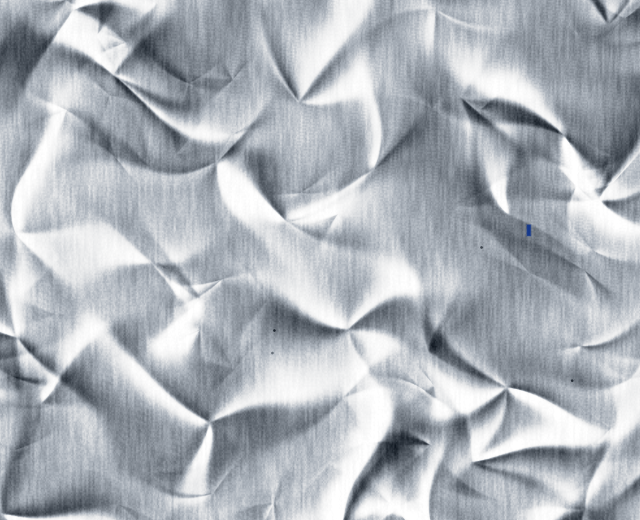
A WebGL 1 fragment shader for this texture:

```glsl
precision highp float;
// Crumpled aluminium foil: pinched creases, soft facets and fine vertical brushing.

uniform vec2 u_resolution;

vec2 hash2(vec2 p) {
  return fract(sin(vec2(dot(p, vec2(127.1, 311.7)), dot(p, vec2(269.5, 183.3)))) * 43758.5);
}

float valueNoise(vec2 p) {
  vec2 i = floor(p), f = fract(p);
  f = f * f * (3.0 - 2.0 * f);
  return mix(mix(hash2(i).x, hash2(i + vec2(1, 0)).x, f.x),
             mix(hash2(i + vec2(0, 1)).x, hash2(i + vec2(1, 1)).x, f.x), f.y);
}

// Soft dents: layered sines, each layer turned and bent by the last
float dents(vec2 p) {
  float sum = 0.0, amp = 1.0;
  for (int i = 0; i < 5; i++) {
    p = mat2(0.8, 0.6, -0.6, 0.8) * p * 1.6 + 1.7;
    p += 0.6 * sin(p.yx * 0.9 + float(i));
    sum += amp * sin(p.x) * cos(p.y * 0.8);
    amp *= 0.68;
  }
  return sum;
}

// One fold leaving a pinch point: lit on one side, shaded on the other, widening as it fades
float fold(vec2 d, vec2 seed) {
  vec2 a = hash2(seed), b = hash2(seed + 41.3), c = hash2(seed + 87.9);
  float angle = 6.2832 * a.x;
  angle -= 0.15 * sin(2.0 * angle + 0.5);  // lean towards level and falling folds
  vec2 dir = vec2(cos(angle), sin(angle));
  float along = dot(d, dir);
  float across = dot(d, vec2(-dir.y, dir.x)) * (c.x < 0.5 ? -1.0 : 1.0);
  float x = across / (0.04 + (0.14 + 0.34 * a.y) * max(along, 0.0));
  float light = smoothstep(-0.2, 0.3, x) * exp(-0.8 * x * x) * (0.1 + 0.8 * b.x * b.x);
  float shade = (1.0 - smoothstep(-0.35, 0.15, x)) * exp(-0.9 * x * x) * (0.1 + 0.62 * b.y * b.y);
  float fade = smoothstep(-0.03, 0.08, along) * exp(-along * along / (0.22 + 1.1 * c.y));
  return (light - shade) * fade;
}

// Cellular foil: tilted facets blended between cells, with folds around each cell point
float crumple(vec2 p) {
  vec2 home = floor(p);
  float folds = 0.0, facets = 0.0, total = 0.0;
  for (int j = -2; j <= 2; j++) {
    for (int i = -2; i <= 2; i++) {
      vec2 cell = home + vec2(i, j);
      vec2 d = p - cell - hash2(cell);
      vec2 tilt = hash2(cell + 17.0) - 0.5;
      float r = length(d);
      float weight = exp(-7.0 * r * r);
      facets += weight * (0.22 * tilt.x + 0.3 * dot(d, tilt.yx));
      total += weight;
      float strength = (0.45 + 0.75 * hash2(cell + 5.0).y) * (1.0 - smoothstep(1.3, 1.95, r));
      for (int k = 0; k < 4; k++) {
        folds += strength * fold(d, cell * 1.7 + float(k) * 9.1);
      }
    }
  }
  return folds + facets / total;
}

void main() {
  vec2 p = gl_FragCoord.xy / u_resolution.y;

  // Bend the sheet so folds curve
  vec2 q = p * 4.3 + vec2(4.0, 7.0);
  q += 0.13 * sin(q.yx * 2.1 + vec2(0.4, 2.0)) + 0.06 * sin(q.yx * 5.3 + vec2(1.0, 4.0));

  // Large folds, small crumples gathered in patches, and dents
  float patches = smoothstep(0.3, 0.75, valueNoise(p * 5.0 + 9.0));
  float tone = 0.675 + 0.9 * crumple(q);
  tone += 0.4 * patches * crumple(q * 1.9 + 31.0);
  tone += 0.055 * dents(p * vec2(3.6, 4.4));

  // Roll off the deepest shadows and the brightest glare
  tone = tone < 0.45 ? 0.07 + 0.38 * exp((tone - 0.45) / 0.38) : tone;
  tone = tone > 0.88 ? 0.88 + 0.12 * (1.0 - exp((0.88 - tone) / 0.12)) : tone;

  // Vertical brushing and scanner grain, weaker on glare
  float brush = valueNoise(p * vec2(250.0, 30.0)) + 0.4 * valueNoise(p * vec2(85.0, 8.0)) - 0.7;
  float grain = valueNoise(p * vec2(400.0, 330.0)) - 0.5;
  tone += (0.12 * brush + 0.09 * grain) * (1.0 - 0.75 * smoothstep(0.78, 0.97, tone));

  // Sparse dark specks
  vec2 speckCell = floor(p * 24.0);
  vec2 speck = fract(p * 24.0) - 0.2 - 0.6 * hash2(speckCell + 3.0);
  tone -= 0.35 * step(0.992, hash2(speckCell).x) * (1.0 - smoothstep(0.03, 0.09, length(speck)));

  // Cool steel tint fading to white
  tone = clamp(tone, 0.0, 1.0);
  vec3 tint = vec3(-0.03, 0.0, 0.036) * (1.0 - smoothstep(0.65, 1.0, tone));
  vec3 color = tone + tint;

  // One small blue chip of paint
  vec2 chip = abs(p - vec2(1.017, 0.557)) - vec2(0.004, 0.011);
  color = mix(color, vec3(0.08, 0.22, 0.55), 1.0 - smoothstep(-0.002, 0.002, max(chip.x, chip.y)));
  gl_FragColor = vec4(color, 1.0);
}
```
